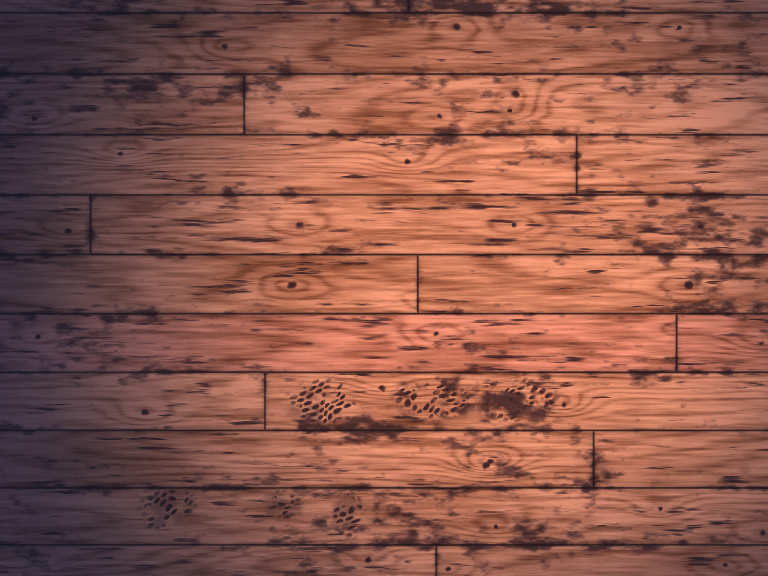
Write a Shadertoy shader that draws this texture.

```glsl
// Weathered floor of staggered wooden planks with knots, stains and boot prints, in vignetted light.
#define FIRST_SEAM 0.054
#define ROW_HEIGHT 0.0985
#define ROW_GROWTH 0.00046
#define SEAM_WIDTH 0.0013
#define RING_COUNT 7.0
#define KNOT_RADIUS 0.0065
#define LIGHT_CENTER vec2(0.62, 0.51)
#define WOOD_LIGHT vec3(0.95, 0.585, 0.435)
#define WOOD_DARK vec3(0.56, 0.295, 0.19)
#define STAIN vec3(0.19, 0.10, 0.11)
#define SHADE_TINT vec3(0.20, 0.24, 0.38)
#define SHADE_HAZE vec3(0.055, 0.065, 0.10)

// Butt joint of each row from the bottom, as a fraction of the width; -1 means unbroken.
const float JOINTS[11] = float[11](0.568, -1.0, 0.773, 0.345, 0.881, 0.544,
                                   0.118, 0.751, 0.318, -1.0, 0.532);
// Boot prints: center and radii.
const vec4 PRINTS[6] = vec4[6](
    vec4(0.290, 0.118, 0.052, 0.036), vec4(0.486, 0.125, 0.040, 0.028),
    vec4(0.602, 0.104, 0.034, 0.042), vec4(0.557, 0.302, 0.064, 0.046),
    vec4(0.770, 0.311, 0.092, 0.040), vec4(0.885, 0.305, 0.085, 0.040));

float hash(vec2 p) {
    vec3 q = fract(vec3(p.xyx) * 0.1031);
    q += dot(q, q.yzx + 33.33);
    return fract((q.x + q.y) * q.z);
}

float noise(vec2 p) {
    vec2 i = floor(p), f = fract(p);
    f = f * f * (3.0 - 2.0 * f);
    return mix(mix(hash(i), hash(i + vec2(1, 0)), f.x),
               mix(hash(i + vec2(0, 1)), hash(i + vec2(1, 1)), f.x), f.y);
}

float fbm(vec2 p) {
    float sum = 0.0, amp = 0.5;
    for (int i = 0; i < 4; i++) {
        sum += amp * noise(p);
        p = p * 2.03 + 17.3;
        amp *= 0.5;
    }
    return sum;
}

// Irregular tread blocks and smudges inside worn ellipses.
float bootPrints(vec2 p) {
    float mask = 0.0;
    vec2 warp = 0.014 * vec2(noise(p * 38.0), noise(p * 38.0 + 40.0));
    for (int i = 0; i < 6; i++) {
        vec2 d = p - PRINTS[i].xy;
        float inside = 1.0 - smoothstep(0.65, 1.15,
            length(d / PRINTS[i].zw) + 0.7 * (fbm(p * 35.0) - 0.45));
        vec2 g = (d + warp + vec2(0.4 * d.y, -0.5 * d.x)) * vec2(58.0, 88.0);
        g.x += 0.5 * mod(floor(g.y), 2.0);
        vec2 cell = abs(fract(g) - 0.5);
        float block = 1.0 - smoothstep(0.24, 0.46, length(cell * vec2(0.85, 1.0)));
        block *= step(0.2, hash(floor(g) + float(i) * 13.0 + 50.0));
        float worn = smoothstep(0.25, 0.5, fbm(p * 45.0 + float(i)));
        float smudge = smoothstep(0.42, 0.62, fbm(p * vec2(28.0, 42.0))) * (i > 3 ? 0.9 : 0.35);
        mask = max(mask, inside * max(block * worn, smudge));
    }
    return mask;
}

void mainImage(out vec4 fragColor, in vec2 fragCoord) {
    vec2 uv = fragCoord / iResolution.xy;
    vec2 p = uv * vec2(4.0 / 3.0, 1.0);
    float px = 1.0 / iResolution.y;

    // Rows grow slightly taller towards the top.
    float n = (sqrt(ROW_HEIGHT * ROW_HEIGHT + 4.0 * ROW_GROWTH * (uv.y - FIRST_SEAM))
               - ROW_HEIGHT) / (2.0 * ROW_GROWTH) + 1.0;
    int row = clamp(int(floor(n)), 0, 10);
    float across = fract(n);
    float joint = JOINTS[row];
    float plank = float(row) * 2.0 + step(joint, uv.x);
    vec2 seed = vec2(plank * 7.31, plank * 3.77);
    float seamDist = min(across, 1.0 - across) * 0.102;
    float jointDist = abs(uv.x - joint) * 4.0 / 3.0;

    // Knots bend the growth rings around them.
    float field = RING_COUNT * noise(vec2(p.x * 1.6, across * 1.4) + seed)
                + 2.5 * across + 0.9 * fbm(vec2(p.x * 8.0, across * 5.0) + seed);
    float knots = 0.0;
    for (int i = 0; i < 3; i++) {
        vec2 key = vec2(plank + 1.0, float(i) * 5.0 + 2.0);
        vec2 center = vec2(hash(key) * 1.33, mix(0.2, 0.8, hash(key + 9.0)));
        vec2 d = vec2(p.x - center.x, (across - center.y) * 0.102);
        vec2 e = d / vec2(0.055, 0.022);
        field += 2.0 * exp(-dot(e, e));
        float size = KNOT_RADIUS * mix(0.4, 1.1, hash(key + 4.0));
        float r = length(d * vec2(0.85, 1.0)) + 0.005 * (noise(p * 150.0) - 0.5);
        knots = max(knots, 1.0 - smoothstep(size * 0.4, size + px, r));
    }

    // Growth rings, fine fibres and plank tone.
    float ring = pow(0.5 + 0.5 * sin(6.2832 * field), 2.5);
    float fibre = fbm(vec2(p.x * 16.0, p.y * 210.0) + seed);
    float cloud = fbm(p * vec2(4.0, 10.0) + seed);
    float tone = 0.05 + 0.42 * ring * (0.5 + fibre) + 1.1 * (fibre - 0.45)
               + 0.9 * (cloud - 0.42) + 0.22 * hash(seed);
    vec3 color = mix(WOOD_LIGHT, WOOD_DARK, clamp(tone, -0.1, 1.1));
    if (row == 4) color *= vec3(1.0, 0.95, 1.0);

    // Short flecks along the grain, and fine grime gathered near the edges.
    float heavy = row == 6 ? 1.0 : (row == 4 ? 0.8 : 0.4 * hash(seed + 2.0));
    float streak = fbm(vec2(p.x * 15.0, p.y * 125.0) + seed.yx);
    float flecks = smoothstep(0.64 - 0.10 * heavy, 0.80, streak + 0.15 * (cloud - 0.45));
    float edge = exp(-min(seamDist, jointDist) / 0.009);
    float patches = fbm(p * vec2(5.0, 12.0) + 5.0);
    float speckle = fbm(p * vec2(38.0, 85.0) + 9.0);
    float grime = smoothstep(0.62, 0.86, 0.55 * patches + 0.6 * speckle + 0.16 * edge);
    float stain = max(max(flecks * 0.85, grime * 0.8), knots * 0.9);
    stain = max(stain, bootPrints(p) * 0.88);
    color = mix(color, STAIN, stain);

    // Thin uneven seams and joints with softly darkened borders.
    float gap = min(seamDist, jointDist);
    color *= 1.0 - 0.25 * exp(-gap / 0.0035);
    float crack = 1.0 - smoothstep(SEAM_WIDTH - px, SEAM_WIDTH + px, gap);
    color = mix(color, STAIN * 0.75, crack * mix(0.75, 1.0, noise(p * 14.0)));

    // Light falls off to a cool, hazy shade.
    float falloff = length((uv - LIGHT_CENTER) * vec2(uv.x < LIGHT_CENTER.x ? 1.22 : 1.05, 0.85));
    float light = 1.0 - smoothstep(0.17, 0.82, falloff);
    color = color * mix(SHADE_TINT, vec3(1.0), light) + SHADE_HAZE * (1.0 - 0.8 * light);
    fragColor = vec4(color, 1.0);
}
```
